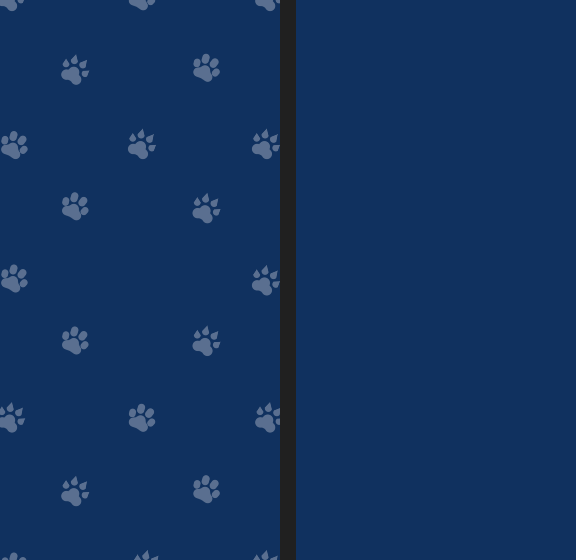
Left, the full canvas; right, a detail of the centre.
This pattern is drawn by a Shadertoy shader. Its source:

```glsl
const vec3 NAVY = vec3(0.063, 0.192, 0.371);
const vec3 SLATE = vec3(0.352, 0.437, 0.563);
const float DESIGN_WIDTH = 384.0;
const float TILE_HEIGHT = 578.0;
const int ROWS_PER_TILE = 6;
const int ROWS_SHOWN = 9;

// Row centres within one tile, measured downwards: x for round toes, y for clawed
const vec2 ROW_HEIGHTS[ROWS_PER_TILE] = vec2[](
    vec2(-5.0, -5.5), vec2(93.0, 95.5), vec2(199.0, 197.5),
    vec2(283.0, 285.5), vec2(382.0, 384.5), vec2(467.0, 467.5));

float smoothMin(float a, float b, float k) {
    float h = max(k - abs(a - b), 0.0) / k;
    return min(a, b) - h * h * k * 0.25;
}

// Segment whose radius runs from startRadius to endRadius
float taperedSegment(vec2 p, vec2 start, vec2 span, float startRadius, float endRadius) {
    float h = clamp(dot(p - start, span) / dot(span, span), 0.0, 1.0);
    return length(p - start - span * h) - mix(startRadius, endRadius, h);
}

// Three merged lobes, mirrored about the vertical axis
float padDistance(vec2 p, vec2 lobe, float lobeRadius, float topRadius, float blend) {
    float lobes = length(p - lobe) - lobeRadius;
    float top = taperedSegment(p, vec2(0.0, -9.0), vec2(0.0, 5.0), topRadius, topRadius);
    return smoothMin(lobes, top, blend);
}

float roundPaw(vec2 p) {
    float inner = taperedSegment(p, vec2(6.2, 8.7), vec2(0.7, 3.8), 5.0, 5.0);
    float outer = taperedSegment(p, vec2(14.1, -1.2), vec2(0.7, 2.6), 4.6, 4.6);
    float pad = padDistance(p, vec2(7.5, -10.5), 6.4, 7.0, 4.0);
    return min(pad, min(inner, outer));
}

float clawedPaw(vec2 p) {
    float inner = taperedSegment(p, vec2(6.5, 10.7), vec2(1.8, 8.2), 4.9, 0.3);
    float outer = taperedSegment(p, vec2(14.7, 1.4), vec2(3.0, 6.0), 4.7, 0.3);
    float pad = padDistance(p, vec2(7.5, -11.5), 7.1, 7.6, 2.0);
    return min(pad, min(inner, outer));
}

float pawDistance(vec2 p, bool clawed) {
    // Lean clockwise, then fold along the axis of the paw
    const vec2 lean = vec2(0.89, 0.456);
    vec2 q = vec2(dot(p, vec2(lean.x, -lean.y)), dot(p, lean.yx));
    q.x = abs(q.x);
    return clawed ? clawedPaw(q) : roundPaw(q);
}

vec2 pawCentre(int row, int column, bool clawed) {
    int tileRow = row % ROWS_PER_TILE;
    vec2 heights = ROW_HEIGHTS[tileRow];
    float y = (clawed ? heights.y : heights.x) + TILE_HEIGHT * float(row / ROWS_PER_TILE);
    if (row % 2 == 1) return vec2(103.0 + 180.0 * float(column), y);
    float spacing = tileRow == 0 ? 177.0 : 172.5;
    float middleShift = column == 1 ? (row == ROWS_SHOWN - 1 ? 9.0 : 2.5) : 0.0;
    return vec2(192.0 + spacing * float(column - 1) + middleShift, y);
}

// Staggered rows alternate between three and two paws
float patternDistance(vec2 p) {
    float nearest = 1e4;
    for (int row = 0; row < ROWS_SHOWN; row++) {
        int tileRow = row % ROWS_PER_TILE;
        int columns = 3 - row % 2;
        for (int column = 0; column < columns; column++) {
            bool gap = tileRow == 4 && column == 1;
            if (gap) continue;
            bool clawed = tileRow < 2 ? column != 1 : column > 0;
            vec2 offset = p - pawCentre(row, column, clawed);
            nearest = min(nearest, pawDistance(vec2(offset.x, -offset.y), clawed));
        }
    }
    return nearest;
}

void mainImage(out vec4 fragColor, in vec2 fragCoord) {
    float pixel = DESIGN_WIDTH / iResolution.x;
    vec2 p = vec2(fragCoord.x, iResolution.y - fragCoord.y) * pixel;
    float coverage = 1.0 - smoothstep(-0.6 * pixel, 0.6 * pixel, patternDistance(p));
    fragColor = vec4(mix(NAVY, SLATE, coverage), 1.0);
}
```
